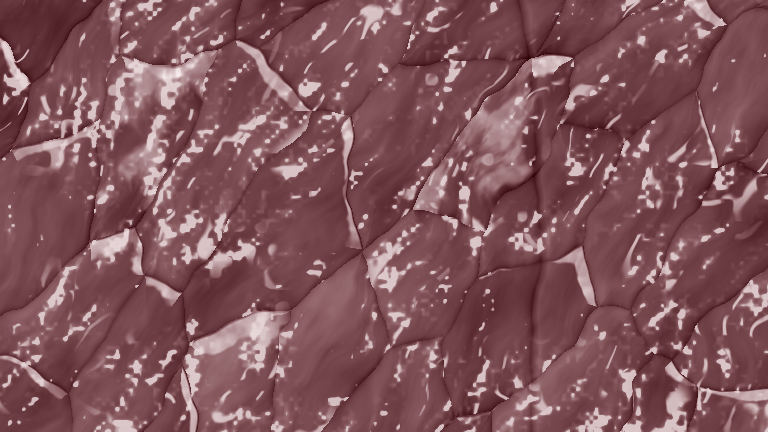
A WebGL 1 fragment shader for this texture:

```glsl
precision highp float;
// Moist, dark red cut meat: slanted slabs from a stretched Voronoi pattern,
// creased at their borders, with pale fat bands, marbling and wet glints.
// One brightness value is built up in layers and then coloured by a ramp.
uniform vec2 u_resolution;

#define GRAIN_ANGLE 0.98
#define SLAB_SIZE vec2(0.40, 0.21)
#define BEND 0.16
#define BASE_TONE 0.435
#define FAT_WIDTH 0.034
#define FAT_SHARE 0.55
#define MARBLED_SHARE 0.17
#define GLINT_LEVEL 0.79
#define SEAM_X 1.23
#define DARK_FLESH vec3(0.40, 0.22, 0.24)
#define LIGHT_FLESH vec3(0.55, 0.37, 0.39)
#define PALE_FAT vec3(0.86, 0.78, 0.79)

float hash(vec2 p) {
  return fract(sin(dot(p, vec2(127.1, 311.7))) * 43758.5453);
}

float noise(vec2 p) {
  vec2 i = floor(p), f = fract(p);
  f = f * f * (3.0 - 2.0 * f);
  return mix(mix(hash(i), hash(i + vec2(1.0, 0.0)), f.x),
             mix(hash(i + vec2(0.0, 1.0)), hash(i + 1.0), f.x), f.y);
}

float fbm(vec2 p) {
  float sum = 0.0, amp = 0.533;
  for (int i = 0; i < 4; i++) {
    sum += amp * noise(p);
    p = mat2(1.6, 1.2, -1.2, 1.6) * p + 7.3;
    amp *= 0.5;
  }
  return sum;
}

vec2 turn(vec2 p, float a) {
  return vec2(cos(a) * p.x + sin(a) * p.y, cos(a) * p.y - sin(a) * p.x);
}

vec2 site(vec2 cell) {
  return cell + 0.1 + 0.8 * vec2(hash(cell), hash(cell + 41.7));
}

// Distance to the slab border in canvas units; also the slab, its neighbour
// across that border and the border normal in grain space.
float slabBorder(vec2 g, out vec2 id, out vec2 other, out vec2 normal) {
  vec2 q = g / SLAB_SIZE, home = floor(q);
  float nearest = 9.0, border = 9.0;
  for (int j = -1; j <= 1; j++)
    for (int i = -1; i <= 1; i++) {
      vec2 c = home + vec2(float(i), float(j));
      float d = length(site(c) - q);
      if (d < nearest) { nearest = d; id = c; }
    }
  vec2 own = site(id);
  other = id;
  normal = vec2(1.0, 0.0);
  for (int j = -2; j <= 2; j++)
    for (int i = -2; i <= 2; i++) {
      vec2 c = id + vec2(float(i), float(j));
      vec2 gap = site(c) - own;
      if (dot(gap, gap) > 0.0001) {
        vec2 m = gap / SLAB_SIZE;
        float d = dot(0.5 * (own + site(c)) - q, gap) / length(m);
        if (d < border) { border = d; other = c; normal = normalize(m); }
      }
    }
  return border;
}

vec3 meatRamp(float tone) {
  vec3 flesh = DARK_FLESH + (LIGHT_FLESH - DARK_FLESH) * (tone - 0.40) / 0.15;
  vec3 fat = LIGHT_FLESH + (PALE_FAT - LIGHT_FLESH) * (tone - 0.55) / 0.31;
  return tone < 0.55 ? flesh : fat;
}

void main() {
  vec2 p = gl_FragCoord.xy / u_resolution.y;
  vec2 bend = vec2(fbm(p * 3.5), fbm(p * 3.5 + 17.0)) - 0.5;
  vec2 grain = turn(p + BEND * bend, GRAIN_ANGLE);
  vec2 id, other, normal;
  float border = slabBorder(grain + 3.0, id, other, normal);
  vec2 fibre = turn(grain, 0.5 * (hash(id + 5.0) - 0.5)) + hash(id);

  // Flesh: soft lumps, fine fibres, a lit rim and dark creases
  float tone = BASE_TONE + 0.24 * (fbm(grain * vec2(5.0, 9.0)) - 0.5);
  tone += 0.12 * (fbm(fibre * vec2(10.0, 42.0)) - 0.5) + 0.06 * (hash(id + 2.0) - 0.5);
  tone += 0.09 * smoothstep(0.0, 0.8, normal.y) * exp(-border / 0.03);
  tone -= 0.13 * exp(-border / 0.008);
  float seam = p.x - SEAM_X - 0.12 * bend.x;
  tone += 0.07 * exp(-abs(seam - 0.02) / 0.012) - 0.13 * exp(-abs(seam) / 0.009);

  // Marbling in a few slabs
  float marbled = step(hash(id + 9.0), MARBLED_SHARE);
  float veins = smoothstep(0.46, 0.68, fbm(fibre * vec2(9.0, 19.0) + 4.0));
  float mottle = noise(p * 34.0) + 0.5 * noise(p * 85.0) - 0.75;
  tone = mix(tone, 0.72 + 0.16 * mottle, 0.8 * marbled * veins);

  // Fat bands on the borders that cross the grain
  float width = FAT_WIDTH * (0.1 + 1.5 * noise(p * 8.0) + 0.3 * mottle);
  float band = 1.0 - smoothstep(width - 0.007, width + 0.002, border);
  band *= smoothstep(0.45, 0.65, normal.x) * smoothstep(0.001, 0.006, border);
  band *= step(hash(id + other), FAT_SHARE);
  float cuts = smoothstep(0.15, 0.3, noise(vec2(grain.y * 26.0, grain.x * 5.0)));
  tone = mix(tone, 0.79 + 0.16 * mottle, band * (0.45 + 0.5 * cuts));

  // Wet glints: ragged strokes and broken thin lines along the grain
  float wet = smoothstep(0.25, 0.7, noise(p * 6.5 + 30.0));
  float stroke = 0.62 * noise(fibre * vec2(15.0, 48.0)) + 0.38 * noise(p * 92.0);
  float level = GLINT_LEVEL - 0.12 * wet;
  float glint = smoothstep(level, level + 0.08, stroke);
  float contour = abs(noise(fibre * vec2(6.0, 17.0) + 11.0) - 0.5);
  float broken = smoothstep(0.48, 0.66, noise(p * 38.0 + 8.0));
  glint = max(glint, wet * broken * (1.0 - smoothstep(0.02, 0.07, contour)));
  tone += 0.13 * wet * smoothstep(0.5, 0.75, stroke);
  tone = mix(tone, 0.9, 0.85 * glint);

  gl_FragColor = vec4(clamp(meatRamp(tone), 0.0, 1.0), 1.0);
}
```
